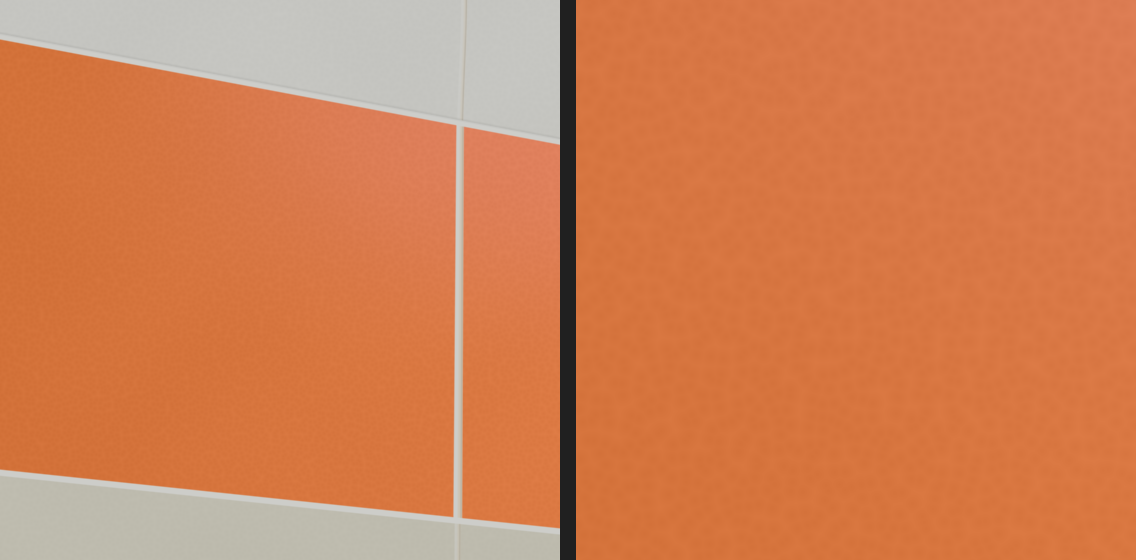
Left: the whole. Right: its middle third, enlarged.
A Shadertoy shader for this texture:

```glsl
// Glazed wall tiles seen at an angle: an orange band between pale grey rows, with light grout.
#define BAND_LEFT vec2(0.156, 0.935)   // lower and upper joint height at the left side
#define BAND_RIGHT vec2(0.051, 0.747)  // the same at the right side
#define COLUMN_X 0.817                 // foot of the upright joint
#define COLUMN_PITCH 0.96              // tile width
#define COLUMN_LEAN 0.006              // sideways drift of the joint with height
#define GROUT_HALF 0.0055              // half width of the level joints
#define UPRIGHT_HALF 0.0080            // half width of the upright joint at its foot
#define EDGE_BLUR 0.0018
#define GRAIN_SCALE 120.0
#define GRAIN_AMOUNT 0.022

const vec3 ORANGE_DEEP = vec3(0.825, 0.443, 0.222);
const vec3 ORANGE_LIGHT = vec3(0.862, 0.475, 0.262);
const vec3 SHEEN = vec3(0.018, 0.030, 0.105);
const vec3 GREY_COOL = vec3(0.772, 0.772, 0.755);
const vec3 GREY_WARM = vec3(0.742, 0.732, 0.680);
const vec3 GROUT = vec3(0.805, 0.805, 0.790);
const vec3 GROUT_WARM = vec3(0.800, 0.765, 0.700);

vec2 hash2(vec2 p) {
    vec2 q = vec2(dot(p, vec2(127.1, 311.7)), dot(p, vec2(269.5, 183.3)));
    return fract(sin(q) * 43758.5);
}

// Distance to the nearest scattered point
float cellular(vec2 p) {
    vec2 cell = floor(p), local = fract(p);
    float nearest = 2.0;
    for (int j = -1; j <= 1; j++)
        for (int i = -1; i <= 1; i++) {
            vec2 o = vec2(i, j);
            nearest = min(nearest, length(o + hash2(cell + o) - local));
        }
    return nearest;
}

// Slow, cloudy unevenness of the glaze
float clouds(vec2 p) {
    return 0.5 * sin(p.x * 13.0 + 2.0 * sin(p.y * 9.0))
         + 0.5 * sin(p.y * 17.0 + 2.0 * sin(p.x * 11.0));
}

// Soft stripe around distance zero
float stripe(float d, float halfWidth, float blur) {
    return 1.0 - smoothstep(halfWidth - blur, halfWidth + blur, abs(d));
}

void mainImage(out vec4 fragColor, in vec2 fragCoord) {
    vec2 uv = fragCoord / iResolution.xy;
    float blur = max(EDGE_BLUR, 1.0 / iResolution.y);

    // Wall coordinates: whole values of row lie on the level joints
    vec2 band = mix(BAND_LEFT, BAND_RIGHT, uv.x);
    float rowHeight = band.y - band.x;
    float row = (uv.y - band.x) / rowHeight;
    float rowOffset = (row - floor(row + 0.5)) * rowHeight;

    float lean = COLUMN_LEAN * uv.y + 0.006 * smoothstep(0.75, 1.0, uv.y);
    float column = (uv.x - COLUMN_X - lean) / COLUMN_PITCH;
    float columnOffset = (column - floor(column + 0.5)) * COLUMN_PITCH;

    // Every second row is orange
    float parity = mod(floor(row), 2.0);
    float isOrange = 1.0 - parity;

    // Glaze: gradient along the wall and a pink sheen near the upper right
    vec3 orange = mix(ORANGE_DEEP, ORANGE_LIGHT, uv.x);
    orange += SHEEN * smoothstep(0.3, 1.0, row) * smoothstep(0.0, 0.85, uv.x);
    vec3 grey = mix(GREY_WARM, GREY_COOL, smoothstep(0.0, 0.9, uv.y));
    vec3 color = mix(grey, orange, isOrange);

    // Fine grain and slow mottling
    float grain = cellular(uv * GRAIN_SCALE) - 0.45;
    color += GRAIN_AMOUNT * grain * mix(0.5, 1.0, isOrange) + 0.003 * clouds(uv);

    // Upright joint: plain on orange, faint on grey, shaded on its right edge
    float halfWidth = mix(UPRIGHT_HALF * mix(1.0, 0.8, uv.y), 0.0055, parity);
    float upright = stripe(columnOffset, halfWidth, blur);
    float shade = stripe(columnOffset - halfWidth * 0.75, 0.0015, blur);
    vec3 uprightColor = mix(GROUT_WARM, GROUT, smoothstep(0.003, -0.003, columnOffset));
    color = mix(color, uprightColor, upright * mix(0.55, 1.0, isOrange));
    color -= 0.06 * shade * upright;

    // Level joints: light grout with a thin shadow along the upper side
    float level = stripe(rowOffset, GROUT_HALF, blur);
    float shadow = stripe(rowOffset - GROUT_HALF, 0.0012, 2.0 * blur);
    color = mix(color, GROUT, level);
    color -= 0.07 * shadow * step(0.5, row);

    fragColor = vec4(clamp(color, 0.0, 1.0), 1.0);
}
```
